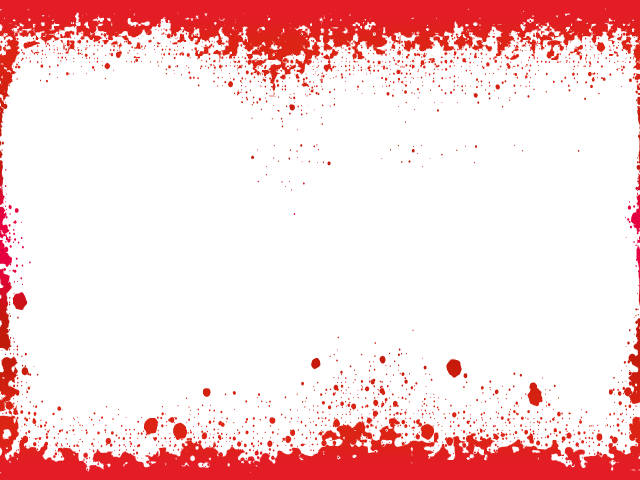
Write a Shadertoy shader that draws this background.

```glsl
// A ragged red spatter frame around an empty white field.
// Each border has a varying reach; grainy noise is cut by the resulting cover,
// then hashed cells scatter droplets further in, with a few heavy drops on top.

float hash(vec2 p) {
    vec3 q = fract(p.xyx * vec3(0.1031, 0.1030, 0.0973));
    q += dot(q, q.yzx + 33.33);
    return fract((q.x + q.y) * q.z);
}

float noise(vec2 p) {
    vec2 i = floor(p), f = fract(p);
    f = f * f * (3.0 - 2.0 * f);
    return mix(mix(hash(i), hash(i + vec2(1, 0)), f.x),
               mix(hash(i + vec2(0, 1)), hash(i + vec2(1, 1)), f.x), f.y);
}

float bump(float x, float centre, float width) {
    float t = (x - centre) / width;
    return exp(-t * t);
}

// 1 on a border, 0 at the end of its reach, negative further in
float borderCover(vec2 p) {
    float wave = 0.85 + 0.3 * noise(vec2(p.x * 14.0, p.y * 3.0));
    float top = 0.118 + 0.035 * smoothstep(0.3, 0.55, p.x) + 0.07 * bump(p.x, 0.61, 0.1);
    float bottom = 0.085 + 0.075 * bump(p.x, 0.78, 0.13) + 0.045 * bump(p.x, 1.08, 0.08)
                 + 0.03 * bump(p.x, 0.0, 0.08);
    float low = 1.0 - smoothstep(0.16, 0.40, p.y);
    float high = smoothstep(0.72, 0.95, p.y);
    float left = 0.004 + 0.028 * bump(p.y, 0.46, 0.12) + 0.045 * low + 0.06 * high;
    float right = 0.004 + 0.016 * bump(p.y, 0.53, 0.07) + 0.035 * low + 0.03 * high;
    float ends = max(1.0 - (1.0 - p.y) / (top * wave), 1.0 - p.y / (bottom * wave));
    float sides = max(1.0 - p.x / left, 0.8 - (1.3333 - p.x) / right);
    return max(ends, min(sides, 0.52));
}

// Slightly tall round drop with an uneven rim
float drop(vec2 p, vec2 centre, float radius) {
    vec2 q = (p - centre) * vec2(1.1, 0.9);
    return length(q) - radius * (0.85 + 0.3 * noise(p * 130.0));
}

// Nearest droplet in a grid, kept where the cover allows it
float scatter(vec2 p, float scale, float amount) {
    vec2 cell = floor(p * scale);
    vec2 jitter = vec2(hash(cell + 17.0), hash(cell + 41.0));
    vec2 centre = (cell + 0.32 + 0.36 * jitter) / scale;
    float limit = centre.y > 0.7 ? -0.5 : -1.2;
    float chance = smoothstep(limit, 0.25, borderCover(centre));
    float size = mix(0.08, 0.27, pow(hash(cell + 73.0), 2.0)) / scale;
    return hash(cell + scale) < amount * chance ? drop(p, centre, size) : 1.0;
}

// Crimson at mid height, through rust and vermilion, to scarlet at the ends
vec3 inkColour(float y) {
    float h = abs(y - 0.5);
    vec3 c = mix(vec3(0.90, 0.0, 0.25), vec3(0.76, 0.10, 0.04), smoothstep(0.04, 0.18, h));
    c = mix(c, vec3(0.86, 0.14, 0.08), smoothstep(0.22, 0.38, h));
    return mix(c, vec3(0.89, 0.11, 0.15), smoothstep(0.40, 0.48, h));
}

void mainImage(out vec4 fragColor, in vec2 fragCoord) {
    vec2 p = fragCoord / iResolution.xy * vec2(1.3333, 1.0);
    float pixel = 1.0 / iResolution.y;

    // Grainy border, coarser along the bottom
    vec2 g = p * (p.y < 0.5 ? 65.0 : 100.0);
    float grain = 0.65 * noise(g) + 0.35 * noise(g * 2.1 + 9.0);
    grain = (grain - 0.5) * 1.25 + 0.5;
    float field = borderCover(p) * 1.2 - grain;
    float ink = clamp(0.5 + field / max(fwidth(field), 0.001), 0.0, 1.0);

    // Fine to coarse spray, with the larger sizes mostly low down
    float d = 1.0;
    for (int i = 0; i < 4; i++) {
        float scale = 120.0 / pow(1.6, float(i));
        float heavy = p.y > 0.6 ? 0.45 - 0.12 * float(i) : 0.4;
        d = min(d, scatter(p + 0.37 * float(i), scale, 0.0));
        d = min(d, scatter(p, scale, heavy));
    }

    // Heavy drops standing clear of the spray
    d = min(d, drop(p, vec2(0.658, 0.243), 0.010));
    d = min(d, drop(p, vec2(0.946, 0.233), 0.016));
    d = min(d, drop(p, vec2(1.115, 0.175), 0.016));
    d = min(d, drop(p, vec2(0.042, 0.372), 0.016));
    d = min(d, drop(p, vec2(0.314, 0.113), 0.016));
    d = min(d, drop(p, vec2(0.891, 0.101), 0.015));
    d = min(d, drop(p, vec2(0.375, 0.101), 0.015));
    d = min(d, drop(p, vec2(1.325, 0.545), 0.011));
    ink = max(ink, clamp(0.5 - d / pixel, 0.0, 1.0));

    fragColor = vec4(mix(vec3(1.0), inkColour(p.y), ink), 1.0);
}
```
